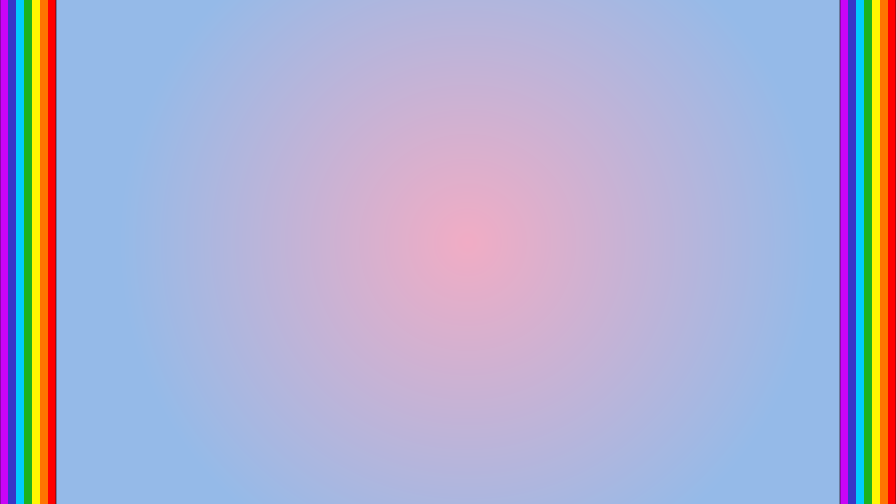
A Shadertoy shader for this background:

```glsl
const vec3 RAINBOW[7] = vec3[7](
    vec3(0.79, 0.02, 0.97), vec3(0.22, 0.21, 0.78), vec3(0.00, 0.80, 1.00),
    vec3(0.11, 0.70, 0.12), vec3(1.00, 0.97, 0.00), vec3(1.00, 0.46, 0.00),
    vec3(1.00, 0.00, 0.00));

// Seven vertical stripes, starting at the left edge of a band
vec3 stripes(float x, float stripeWidth, float blur) {
    vec3 color = RAINBOW[0];
    for (int i = 1; i < 7; i++) {
        float edge = float(i) * stripeWidth;
        color = mix(color, RAINBOW[i], smoothstep(-blur, blur, x - edge));
    }
    return color;
}

void mainImage(out vec4 fragColor, in vec2 fragCoord) {
    vec2 uv = fragCoord / iResolution.y;
    float aspect = iResolution.x / iResolution.y;
    float blur = 0.5 / iResolution.y;

    // Pink glow fading to blue
    float radius = length(uv - vec2(0.522 * aspect, 0.519));
    float fade = clamp(radius / 0.69, 0.0, 1.0);
    vec3 color = mix(vec3(0.945, 0.675, 0.77), vec3(0.585, 0.73, 0.91), fade);

    // Rainbow bands on both sides
    float bandWidth = 0.0625 * aspect;
    float x = uv.x < 0.5 * aspect ? uv.x : uv.x - aspect + bandWidth;
    float bandDistance = abs(x - 0.5 * bandWidth) - 0.5 * bandWidth;
    vec3 band = stripes(x, bandWidth / 7.0, blur);
    color = mix(color, band, smoothstep(blur, -blur, bandDistance));

    // Thin dark outline of each band
    float outline = smoothstep(blur, -blur, abs(bandDistance) - 0.0011);
    color = mix(color, vec3(0.1, 0.05, 0.1), 0.6 * outline);

    fragColor = vec4(color, 1.0);
}
```
